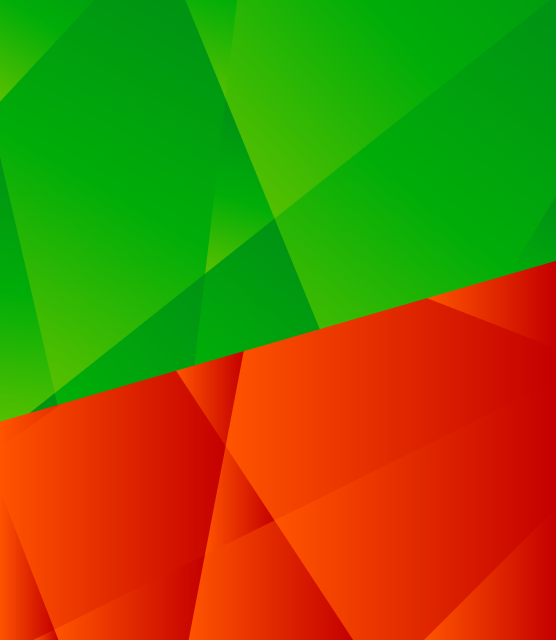
This background is drawn by a Shadertoy shader. Its source:

```glsl
// Two fields of faceted paper, green above red, split by a slanted edge.
// Straight creases cut each field into cells; every cell carries its own
// linear gradient, and antialiased half planes choose between the cells.

// Layout space: x runs right, y runs down
const vec2 CANVAS = vec2(6.66, 7.68);
const float EDGE_SOFTNESS = 1.0;   // edge width in output pixels

const vec3 LIME    = vec3(0.33, 0.75, 0.00);
const vec3 GREEN   = vec3(0.00, 0.68, 0.03);
const vec3 FOREST  = vec3(0.00, 0.58, 0.075);
const vec3 ORANGE  = vec3(1.00, 0.33, 0.00);
const vec3 CRIMSON = vec3(0.77, 0.00, 0.00);

// Coverage of the half plane right of a crease drawn from top to bottom
float rightOf(vec2 p, vec2 top, vec2 bottom) {
    vec2 along = normalize(bottom - top);
    float dist = dot(p - top, vec2(along.y, -along.x));
    float width = EDGE_SOFTNESS * CANVAS.y / iResolution.y;
    return clamp(dist / width + 0.5, 0.0, 1.0);
}

// Lime to forest gradient running from one point to another
vec3 leaf(vec2 p, vec2 from, vec2 to) {
    vec2 axis = to - from;
    float t = clamp(dot(p - from, axis) / dot(axis, axis), 0.0, 1.0);
    return t < 0.5 ? mix(LIME, GREEN, t * 2.0) : mix(GREEN, FOREST, t * 2.0 - 1.0);
}

// Horizontal orange to crimson gradient
vec3 ember(vec2 p, float left, float right) {
    return mix(ORANGE, CRIMSON, clamp((p.x - left) / (right - left), 0.0, 1.0));
}

vec3 greenField(vec2 p) {
    float corner = rightOf(p, vec2(1.13, 0.0), vec2(0.0, 1.22));
    float steep  = rightOf(p, vec2(2.22, 0.0), vec2(3.83, 3.95));
    float lean   = rightOf(p, vec2(2.84, 0.0), vec2(2.33, 4.38));
    float rise   = rightOf(p, vec2(6.60, -0.01), vec2(0.35, 4.96));
    float sliver = rightOf(p, vec2(0.0, 1.88), vec2(0.69, 4.86));
    float wedge  = rightOf(p, vec2(6.66, 2.35), vec2(6.09, 3.30));

    // Cells above the rising crease
    vec3 west = leaf(p, vec2(0.30, 4.40), vec2(2.60, 0.40));
    west = mix(leaf(p, vec2(0.0, 1.15), vec2(1.10, -0.60)), west, corner);
    west = mix(leaf(p, vec2(0.0, 5.05), vec2(0.40, 2.00)), west, sliver);
    vec3 topSpike = leaf(p, vec2(2.45, 1.10), vec2(3.20, -1.10));
    vec3 lowSpike = leaf(p, vec2(2.48, 3.22), vec2(3.00, 1.50));
    vec3 north = leaf(p, vec2(3.10, 2.40), vec2(6.90, -1.00));
    vec3 upper = mix(mix(west, topSpike, steep), mix(lowSpike, north, steep), lean);

    // Cells below it
    vec3 shade = mix(FOREST, leaf(p, vec2(-0.75, 6.21), vec2(2.45, 3.35)), sliver);
    shade = mix(shade, leaf(p, vec2(1.30, 5.70), vec2(3.50, 3.00)), lean);
    vec3 east = leaf(p, vec2(3.20, 4.30), vec2(6.50, 0.20));
    east = mix(east, leaf(p, vec2(5.50, 4.10), vec2(6.60, 2.50)), wedge);

    return mix(upper, mix(shade, east, steep), rise);
}

vec3 redField(vec2 p) {
    float lean   = rightOf(p, vec2(2.92, 4.21), vec2(2.26, 7.68));
    float steep  = rightOf(p, vec2(2.11, 4.45), vec2(4.23, 7.68));
    float rise   = rightOf(p, vec2(6.66, 4.57), vec2(0.40, 7.68));
    float sliver = rightOf(p, vec2(0.0, 5.88), vec2(0.70, 7.68));
    float flap   = rightOf(p, vec2(5.12, 3.58), vec2(6.66, 4.18));
    float wedge  = rightOf(p, vec2(6.66, 6.10), vec2(5.08, 7.68));
    float corner = rightOf(p, vec2(0.72, 4.86), vec2(0.0, 5.37));

    // Cells above the rising crease
    vec3 west = mix(ember(p, 0.0, 1.60), ember(p, 0.0, 2.71), corner);
    west = mix(ember(p, 0.0, 0.66), west, sliver);
    vec3 east = mix(ember(p, 2.71, 6.66), ember(p, 5.12, 6.66), flap);
    vec3 upper = mix(mix(west, ember(p, 2.11, 2.92), steep),
                     mix(ember(p, 2.45, 3.29), east, steep), lean);

    // Cells below it
    vec3 lowWest = mix(ember(p, 0.40, 0.70), ember(p, 0.66, 2.45), sliver);
    vec3 lowEast = mix(ember(p, 3.29, 6.66), ember(p, 5.08, 6.66), wedge);
    vec3 lower = mix(lowWest, mix(ember(p, 2.26, 4.23), lowEast, steep), lean);

    return mix(upper, lower, rise);
}

void mainImage(out vec4 fragColor, in vec2 fragCoord) {
    vec2 uv = fragCoord / iResolution.xy;
    vec2 p = vec2(uv.x, 1.0 - uv.y) * CANVAS;

    // Slanted edge between the two fields
    float divider = rightOf(p, vec2(6.66, 3.13), vec2(0.0, 5.06));
    fragColor = vec4(mix(greenField(p), redField(p), divider), 1.0);
}
```
